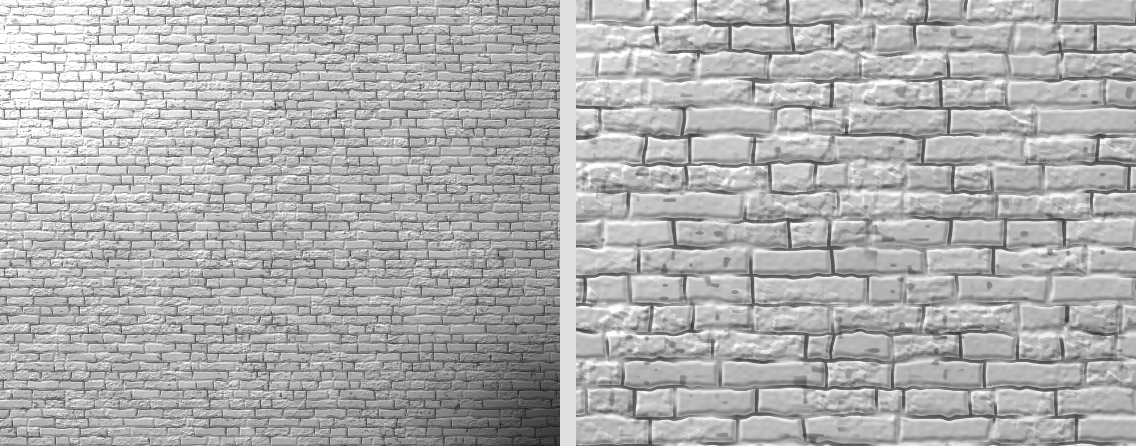
Left, the full canvas; right, a detail of the centre.
Give the GLSL for this texture, as a WebGL 1 fragment shader.

```glsl
precision highp float;

uniform vec2 u_resolution;

#define COURSES 47.7        // brick rows over the canvas height
#define BRICK_LENGTH 3.25   // stretcher length, in courses
#define JOINT_WIDTH 0.15    // half width of the mortar bed, in courses
#define CRACK_WIDTH 0.055   // half width of the dark crevice
#define HEADER_SHARE 0.28   // share of bricks split into two headers
#define WOBBLE 0.17         // unevenness of the joints
#define RELIEF 0.32         // strength of the raking light
#define FLAKING 0.65        // height of peeling paint
#define BASE_GREY 0.73

float hash(vec2 p) {
    return fract(sin(dot(p, vec2(127.1, 311.7))) * 43758.5453);
}

float noise(vec2 p) {
    vec2 i = floor(p);
    vec2 f = fract(p);
    f = f * f * (3.0 - 2.0 * f);
    float low = mix(hash(i), hash(i + vec2(1.0, 0.0)), f.x);
    float high = mix(hash(i + vec2(0.0, 1.0)), hash(i + vec2(1.0, 1.0)), f.x);
    return mix(low, high, f.y);
}

float fbm(vec2 p) {
    float sum = 0.0;
    float amplitude = 0.5;
    for (int i = 0; i < 3; i++) {
        sum += amplitude * noise(p);
        p = p * 2.03 + 17.3;
        amplitude *= 0.5;
    }
    return sum / 0.875;
}

// Offset of an upright joint from its regular place
float jointShift(float joint, float row) {
    return (hash(vec2(joint, row + 71.0)) - 0.5) * 0.36;
}

// x: distance to the nearest joint, yz: brick id
vec3 brickwork(vec2 p) {
    p += WOBBLE * (vec2(noise(p * 1.3), noise(p * vec2(0.9, 1.6) + 40.0)) - 0.5);
    p.y += 0.09 * (noise(p * 3.5 + 9.0) - 0.5);
    float row = floor(p.y);
    float bed = 0.5 - abs(fract(p.y) - 0.5);

    float u = p.x / BRICK_LENGTH + 0.5 * mod(row, 2.0) + 0.3 * hash(vec2(row, 5.0));
    float joint = floor(u + 0.5);
    float side = u - joint - jointShift(joint, row);
    float brick = joint - step(side, 0.0);

    // Some stretchers give way to a pair of headers
    float middle = brick + 0.5 + 0.5 * jointShift(brick + 0.5, row);
    float split = step(hash(vec2(brick, row + 13.0)), HEADER_SHARE);
    float upright = min(abs(side), mix(1.0, abs(u - middle), split));
    brick += 0.5 * split * step(middle, u);
    return vec3(min(bed, upright * BRICK_LENGTH), brick, row);
}

// Surface height: brick faces, flaking paint and fine grit
float wallHeight(vec2 p) {
    vec3 wall = brickwork(p);
    float face = smoothstep(0.02, JOINT_WIDTH + 0.06, wall.x);
    float wear = 0.6 * hash(wall.yz + 3.0) + 0.7 * noise(p * vec2(0.45, 0.8) + 60.0);
    float flakes = smoothstep(0.46, 0.56, fbm(p * vec2(2.1, 3.2) + 25.0));
    float grit = noise(p * vec2(5.0, 6.5)) - 0.5;
    float rough = smoothstep(0.35, 0.95, wear);
    return face + FLAKING * flakes * rough + grit * (0.2 + 0.45 * rough);
}

// Broad light: glow at upper left, shade at lower right
float illumination(vec2 uv) {
    vec2 glow = (uv - vec2(0.0, 0.87)) / vec2(0.36, 0.3);
    vec2 shade = (uv - vec2(1.05, 0.02)) / vec2(0.3, 0.22);
    float light = BASE_GREY + 0.25 * exp(-dot(glow, glow));
    light += 0.07 * (uv.y - 0.5) - 0.05 * (uv.x - 0.5);
    light -= 0.07 * smoothstep(0.75, 1.0, uv.x);
    return light - 0.38 * exp(-dot(shade, shade));
}

void main() {
    vec2 uv = gl_FragCoord.xy / u_resolution;
    vec2 p = gl_FragCoord.xy / u_resolution.y * COURSES;
    float pixel = COURSES / u_resolution.y;

    // Raking light from above and slightly left
    vec2 toLight = vec2(-0.07, 0.13);
    float slope = wallHeight(p - 0.5 * toLight) - wallHeight(p + 0.5 * toLight);

    // Broken dark crevices along the lower edges of the bricks
    vec3 wall = brickwork(p + vec2(-0.03, 0.05));
    float crack = 1.0 - smoothstep(CRACK_WIDTH - 0.5 * pixel, CRACK_WIDTH + 0.7 * pixel, wall.x);
    crack *= smoothstep(0.15, 0.7, noise(p * vec2(0.8, 1.7) + 80.0));

    // Scattered pits in the paint
    float pits = smoothstep(0.74, 0.9, noise(p * vec2(3.2, 4.3) + 130.0));
    pits *= smoothstep(0.4, 0.75, noise(p * 0.6 + 33.0));

    float tone = 0.07 * (hash(wall.yz) - 0.5) + 0.08 * (fbm(p * 0.5 + 7.0) - 0.5);
    float light = illumination(uv);
    float grey = light * (1.0 + tone + RELIEF * clamp(slope, -1.6, 1.0));
    grey *= (1.0 - 0.55 * crack) * (1.0 - 0.3 * pits);
    gl_FragColor = vec4(vec3(clamp(grey, 0.0, 1.0)), 1.0);
}
```
